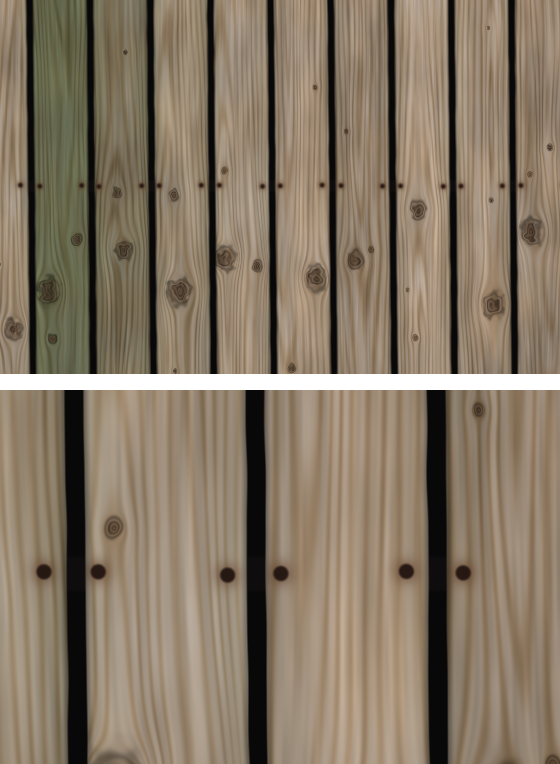
Top: the whole. Bottom: its middle third, enlarged.
This texture is drawn by a Shadertoy shader. Its source:

```glsl
// Weathered vertical deck planks with dark gaps, knots, flowing grain and a row of nails.

#define PITCH 0.161       // plank spacing, in canvas heights
#define FIRST_GAP 0.084   // centre of the leftmost gap
#define GAP_HALF 0.0083   // half width of a gap
#define SLANT 0.009       // sideways lean of the gaps over the full height
#define RINGS 13.0        // growth rings across a plank
#define GRAIN 0.30        // contrast of the growth rings
#define GREEN_PLANK 0.0   // index of the plank with most algae
#define NAIL_Y 0.503      // height of the nail row
#define NAIL_R 0.0072     // nail radius

const vec3 DARK_WOOD  = vec3(0.43, 0.38, 0.32);
const vec3 LIGHT_WOOD = vec3(0.78, 0.72, 0.67);
const vec3 TAN_STAIN  = vec3(1.03, 0.96, 0.86);
const vec3 ALGAE      = vec3(0.60, 0.70, 0.60);
const vec3 KNOT_CORE  = vec3(0.22, 0.17, 0.13);
const vec3 RUST       = vec3(0.36, 0.22, 0.14);
const vec3 NAIL_HEAD  = vec3(0.12, 0.07, 0.05);
const vec3 GAP_COLOR  = vec3(0.035, 0.03, 0.03);

float hash(vec2 p) {
    return fract(sin(dot(p, vec2(12.9898, 78.233))) * 43758.5453);
}

float noise(vec2 p) {
    vec2 i = floor(p), f = fract(p);
    f = f * f * (3.0 - 2.0 * f);
    return mix(mix(hash(i), hash(i + vec2(1, 0)), f.x),
               mix(hash(i + vec2(0, 1)), hash(i + vec2(1, 1)), f.x), f.y);
}

float fbm(vec2 p) {
    float sum = 0.0, amp = 0.5;
    for (int i = 0; i < 4; i++) {
        sum += amp * noise(p);
        p = p * 2.03 + 17.1;
        amp *= 0.5;
    }
    return sum;
}

// Knot of a plank: xy = centre, z = radius. The first is large, the others small.
vec3 knotAt(float id, float k) {
    vec2 seed = vec2(id + 3.0, k * 7.0 + 1.0);
    float x = (hash(seed) - 0.5) * 0.1;
    float rnd = hash(seed + 20.3);
    float y = k < 0.5 ? mix(0.10, 0.56, rnd) : rnd;
    float size = hash(seed + 41.7);
    return vec3(x, y, k < 0.5 ? mix(0.014, 0.025, size) : mix(0.004, 0.011, size));
}

vec3 plankColor(vec2 q, float id) {
    vec2 shift = vec2(id * 13.7, id * 5.3);
    float rnd = hash(vec2(id, 4.0));

    // Grain lines part around each knot like a stream around a stone.
    float across = q.x + 0.012 * (noise(vec2(q.x * 18.0, q.y * 4.0) + shift) - 0.5);
    float core = 0.0, halo = 0.0, rim = 0.0;
    for (float k = 0.0; k < 3.0; k++) {
        vec3 knot = knotAt(id, k);
        vec2 d = (q - knot.xy) * vec2(1.0, 0.78);
        float wobble = 0.7 * (noise(q * 75.0 + shift) - 0.5);
        float r = length(d) / knot.z;
        across -= d.x * 1.5 / max(r * r, 1.0);
        float edge = r + wobble;
        float rings = 0.8 + 0.2 * sin(edge * 13.0);
        core = max(core, (1.0 - smoothstep(0.55, 0.95, edge)) * rings);
        rim = max(rim, exp(-18.0 * (edge - 1.05) * (edge - 1.05)));
        halo = max(halo, exp(-0.8 * r * r));
    }

    // Growth rings form tall arches about the heart of the board.
    float heart = (hash(vec2(id, 9.0)) - 0.5) * 0.6;
    float arch = (q.y - hash(vec2(id, 2.0)) * 1.4 + 0.2) * 0.26;
    float w = across / PITCH - heart;
    float ring = RINGS * sqrt(w * w + arch * arch)
               + 1.6 * noise(vec2(across * 30.0, q.y * 2.5) + shift);
    float late = pow(0.5 + 0.5 * sin(6.2832 * ring), 2.0);
    late *= 0.35 + 0.9 * noise(vec2(q.x * 25.0, q.y * 3.0) + shift + 8.0);

    // Fine fibres, blotches and tone that differs per plank.
    float fibre = noise(vec2(across * 260.0, q.y * 9.0) + shift);
    float streak = noise(vec2(across * 90.0, q.y * 2.0) + shift + 31.0);
    float blotch = fbm(vec2(q.x * 16.0, q.y * 5.0) + shift);
    float tone = 0.60 + 0.20 * (rnd - 0.5) - GRAIN * late
               + 0.24 * (fibre - 0.5) + 0.26 * (streak - 0.5) + 0.65 * (blotch - 0.45);
    vec3 col = mix(DARK_WOOD, LIGHT_WOOD, clamp(tone, -0.2, 1.1));
    col *= mix(vec3(1), TAN_STAIN, clamp(late + 0.6 * noise(q * 9.0 + shift), 0.0, 1.0));

    // Algae fades from the greenest plank to the right and clings to plank sides.
    float algae = id < GREEN_PLANK ? 0.1 : exp(-0.85 * (id - GREEN_PLANK));
    float side = smoothstep(0.025, 0.08, abs(q.x));
    algae += 0.3 * hash(vec2(id, 6.0)) * side * blotch * 2.0;
    col *= mix(vec3(1), ALGAE, clamp(algae * (0.75 + 0.5 * blotch), 0.0, 1.0));

    // Knots
    col *= mix(vec3(1), vec3(0.88, 0.78, 0.68), 0.7 * halo);
    col *= 1.0 - 0.35 * rim;
    return mix(col, KNOT_CORE * (0.7 + 0.8 * fibre), 0.88 * core);
}

void mainImage(out vec4 fragColor, in vec2 fragCoord) {
    vec2 p = fragCoord / iResolution.y;
    float px = 1.2 / iResolution.y;
    float u = (p.x - FIRST_GAP + SLANT * (p.y - 0.5)) / PITCH;
    float id = floor(u);
    vec2 q = vec2((fract(u) - 0.5) * PITCH, p.y);
    vec3 col = plankColor(q, id);

    // Two nails per plank, each with a rust stain
    vec2 n = vec2(abs(q.x + 0.003) - 0.056, q.y - NAIL_Y);
    n += 0.004 * (vec2(hash(vec2(id, sign(q.x))), hash(vec2(sign(q.x), id))) - 0.5);
    float nail = length(n);
    col = mix(col, RUST, 0.6 * exp(-pow(nail / (NAIL_R * 1.5), 2.0)));
    col = mix(col, NAIL_HEAD, 0.92 * (1.0 - smoothstep(NAIL_R - 2.0 * px, NAIL_R + px, nail)));

    // Worn plank edges, then the gap with a faint beam behind it
    float inset = 0.5 * PITCH - abs(q.x) - GAP_HALF
                + 0.0016 * (noise(vec2(id * 9.0 + sign(q.x), p.y * 22.0)) - 0.5);
    col *= 0.68 + 0.32 * smoothstep(0.0, 0.007, inset);
    float beam = 1.0 - smoothstep(0.012, 0.018, abs(p.y - NAIL_Y));
    vec3 gap = GAP_COLOR * (1.0 + 0.6 * beam);
    fragColor = vec4(mix(gap, col, smoothstep(-px, px, inset)), 1.0);
}
```
